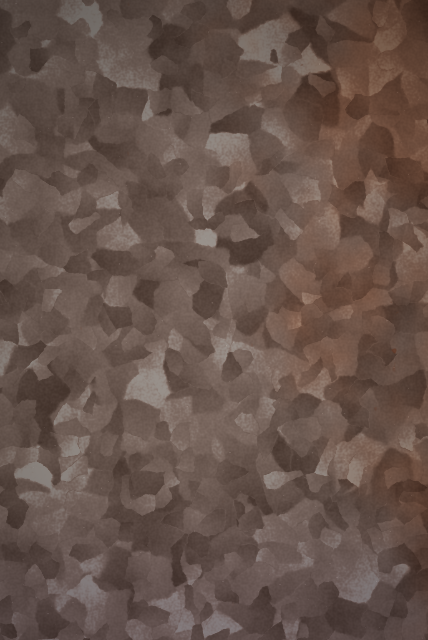
Reproduce this texture procedurally as a Shadertoy shader.

```glsl
// Weathered galvanized metal: overlapping brown and grey crystal flakes with rust and fine grain.

vec2 hash2(vec2 p) {
    vec3 q = fract(vec3(p.xyx) * vec3(0.1031, 0.1030, 0.0973));
    q += dot(q, q.yzx + 33.33);
    return fract((q.xx + q.yz) * q.zy);
}

float cornerSlope(vec2 corner, vec2 offset) {
    float angle = 6.2832 * hash2(corner).x;
    return dot(vec2(cos(angle), sin(angle)), offset);
}

// Gradient noise, roughly -0.7 to 0.7
float gradientNoise(vec2 p) {
    vec2 i = floor(p), f = fract(p);
    vec2 u = f * f * f * (f * (f * 6.0 - 15.0) + 10.0);
    vec2 e = vec2(1, 0);
    return mix(mix(cornerSlope(i, f), cornerSlope(i + e.xy, f - e.xy), u.x),
               mix(cornerSlope(i + e.yx, f - e.yx), cornerSlope(i + 1.0, f - 1.0), u.x), u.y);
}

float fbm(vec2 p) {
    float sum = 0.0, amplitude = 0.6;
    for (int i = 0; i < 4; i++) {
        sum += amplitude * gradientNoise(p);
        p = p * 2.03 + 17.7;
        amplitude *= 0.55;
    }
    return sum;
}

// Soft-edged Voronoi flakes: x is the tone, y the opacity
vec2 flakes(vec2 uv, float frequency, float cover, float seed) {
    vec2 p = uv * frequency + seed;
    vec2 cell = floor(p), sum = vec2(0);
    float total = 0.0;
    for (int y = -2; y <= 2; y++)
    for (int x = -2; x <= 2; x++) {
        vec2 id = cell + vec2(x, y);
        vec2 center = id + hash2(id);
        vec2 pick = hash2(id + 57.0);
        vec2 shape = hash2(id + 131.0);
        vec2 d = p - center;
        float angle = 6.2832 * shape.x;
        vec2 axis = vec2(cos(angle), sin(angle));
        vec2 local = vec2(dot(d, axis), dot(d, vec2(-axis.y, axis.x)));
        float dist = length(local * vec2(0.8, 1.25)) - 0.2 * shape.y;
        float weight = exp(-45.0 * dist);
        // lower part of the sheet carries more small flakes
        float height = (center.y - seed) / frequency;
        float opacity = step(pick.y, cover + 0.15 * (0.7 - height));
        float tone = pick.x + 0.3 * local.x;
        sum += weight * vec2(tone, opacity);
        total += weight;
    }
    return sum / total;
}

void mainImage(out vec4 fragColor, in vec2 fragCoord) {
    vec2 uv = fragCoord / iResolution.x;
    vec2 frame = fragCoord / iResolution.xy - 0.5;

    // Bend and fray the flake outlines
    vec2 bent = uv;
    bent += 0.022 * vec2(gradientNoise(uv * 9.0), gradientNoise(uv * 9.0 + 40.0));
    bent += 0.009 * vec2(fbm(uv * 32.0 + 8.0), fbm(uv * 32.0 + 70.0));

    // Large flakes first, smaller ones laid over them
    float tone = flakes(bent, 9.0, 1.0, 3.0).x;
    vec2 medium = flakes(bent, 13.0, 0.5, 71.0);
    tone = mix(tone, medium.x, 0.88 * medium.y);
    vec2 small = flakes(bent, 23.0, 0.3, 203.0);
    tone = mix(tone, small.x, 0.85 * small.y);

    // Cloudy wear and fine grain
    float wear = fbm(uv * 5.0 + 21.0);
    tone = mix(tone, 0.54, 0.12 + 0.5 * smoothstep(0.0, 0.4, wear));
    tone += 0.14 * fbm(uv * 28.0 + 5.0);
    float grain = gradientNoise(uv * 170.0) + 0.6 * gradientNoise(uv * 90.0 + 9.0);
    tone += 0.13 * grain;

    vec3 color = mix(vec3(0.295, 0.230, 0.200), vec3(0.525, 0.453, 0.420), clamp(tone, -0.1, 1.0));
    color = mix(color, vec3(0.57, 0.55, 0.53), 0.85 * smoothstep(0.72, 1.08, tone));

    // Rust haze toward the upper right, with a few tiny spots
    float haze = smoothstep(0.1, 0.65, frame.x + 0.45 * frame.y + 0.5 * fbm(uv * 3.5 + 2.0));
    color = mix(color, color * vec3(1.08, 0.89, 0.76), haze);
    float spots = smoothstep(0.42, 0.55, gradientNoise(uv * 45.0 + 30.0))
                * smoothstep(0.32, 0.48, gradientNoise(uv * 5.0 + 12.0));
    color = mix(color, vec3(0.40, 0.21, 0.13), 0.6 * spots);

    // Pale dust specks
    float dust = smoothstep(0.50, 0.65, gradientNoise(uv * 120.0 + 90.0));
    color += 0.07 * dust;

    // Cooler foot and darker borders
    color *= mix(vec3(0.97, 0.96, 1.02), vec3(1), smoothstep(-0.5, -0.2, frame.y));
    color *= 1.07 - 0.55 * dot(frame, frame) - 0.12 * smoothstep(0.2, 0.5, frame.y);
    fragColor = vec4(color, 1);
}
```
